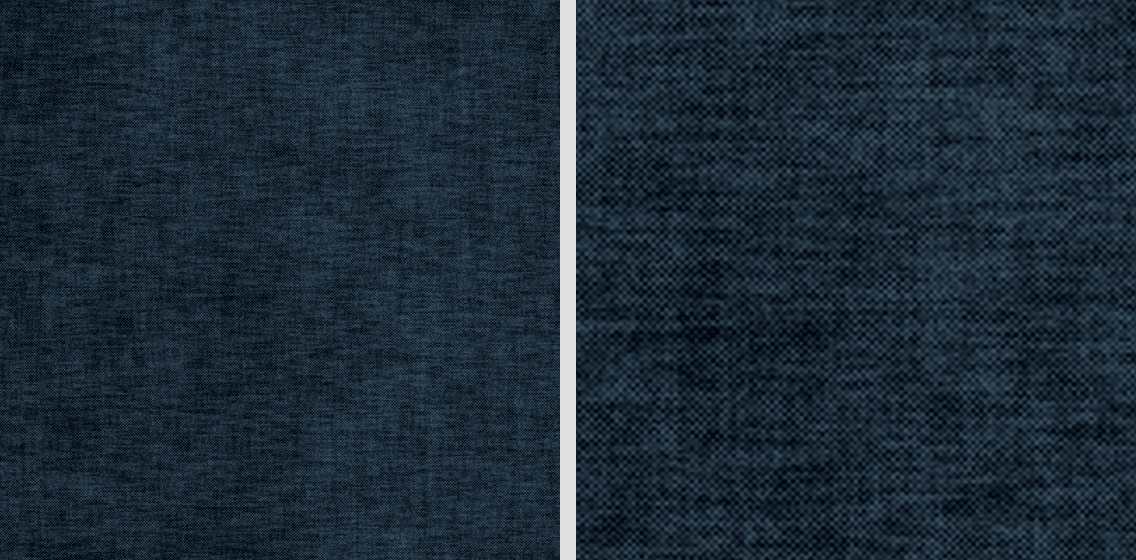
Left, the full canvas; right, a detail of the centre.
Reproduce this texture procedurally as a WebGL 2 fragment shader.

```glsl
#version 300 es
precision highp float;
// Dark navy woven cloth with slubbed threads and soft worn patches.

uniform vec2 u_resolution;
out vec4 fragColor;

const float TAU = 6.2831853;
const float WEAVE_CYCLES = 200.0;
const vec3 SHADOW_NAVY = vec3(0.02, 0.06, 0.10);
const vec3 FADED_NAVY = vec3(0.19, 0.27, 0.33);

// Integer hash of a lattice cell, from -1 to 1.
float hash(vec2 cell, uint seed) {
    uvec2 q = uvec2(ivec2(cell)) * uvec2(1597334677u, 3812015801u);
    uint n = (q.x ^ q.y ^ (seed * 668265263u)) * 1597334677u;
    n = (n ^ (n >> 15)) * 2246822519u;
    n ^= n >> 13;
    return float(n >> 8) / 8388607.5 - 1.0;
}

// Smooth lattice noise; unequal scales stretch it along a thread.
float threadNoise(vec2 p, vec2 scale, uint seed) {
    vec2 q = p * scale;
    vec2 cell = floor(q);
    vec2 f = fract(q);
    f = f * f * (3.0 - 2.0 * f);
    float low = mix(hash(cell, seed), hash(cell + vec2(1, 0), seed), f.x);
    float high = mix(hash(cell + vec2(0, 1), seed), hash(cell + vec2(1, 1), seed), f.x);
    return mix(low, high, f.y);
}

// Staggered dots of a plain weave, from layered sines with a slight drift.
float weave(vec2 p, float cycles) {
    vec2 drift = vec2(threadNoise(p, vec2(45.0, 14.0), 1u),
                      threadNoise(p, vec2(14.0, 45.0), 2u));
    vec2 phase = TAU * cycles * p + 1.3 * drift;
    return cos(phase.x) * cos(phase.y);
}

// Broad uneven dye, fading out over four octaves.
float wornPatches(vec2 p) {
    float sum = 0.0;
    float amplitude = 0.12;
    vec2 scale = vec2(2.7, 3.6);
    for (uint i = 0u; i < 4u; i++) {
        sum += amplitude * threadNoise(p + 0.37 * float(i), scale, 10u + i);
        amplitude *= 0.66;
        scale *= 2.3;
    }
    return sum;
}

// Thick and thin places along the weft (horizontal) and warp (vertical).
float slubs(vec2 p) {
    float weft = 0.25 * threadNoise(p, vec2(36.0, 310.0), 20u)
               + 0.07 * threadNoise(p, vec2(14.0, 120.0), 21u);
    float warp = 0.12 * threadNoise(p, vec2(260.0, 24.0), 22u)
               + 0.08 * threadNoise(p, vec2(70.0, 9.0), 23u);
    return weft + warp;
}

void main() {
    vec2 p = gl_FragCoord.xy / u_resolution.y;

    // Fade the finest detail where it is too small to resolve.
    float detail = 1.0 - smoothstep(0.42, 0.60, WEAVE_CYCLES / u_resolution.y);
    float wear = 0.39 + 0.14 * threadNoise(p, vec2(60.0, 90.0), 30u);
    float fibre = 0.34 * threadNoise(p, vec2(400.0, 450.0), 31u);

    float tone = 0.45 + wornPatches(p) + slubs(p);
    tone += detail * (wear * weave(p, WEAVE_CYCLES) + fibre);

    vec3 color = mix(SHADOW_NAVY, FADED_NAVY, clamp(tone, -0.2, 1.25));
    fragColor = vec4(color, 1.0);
}
```
